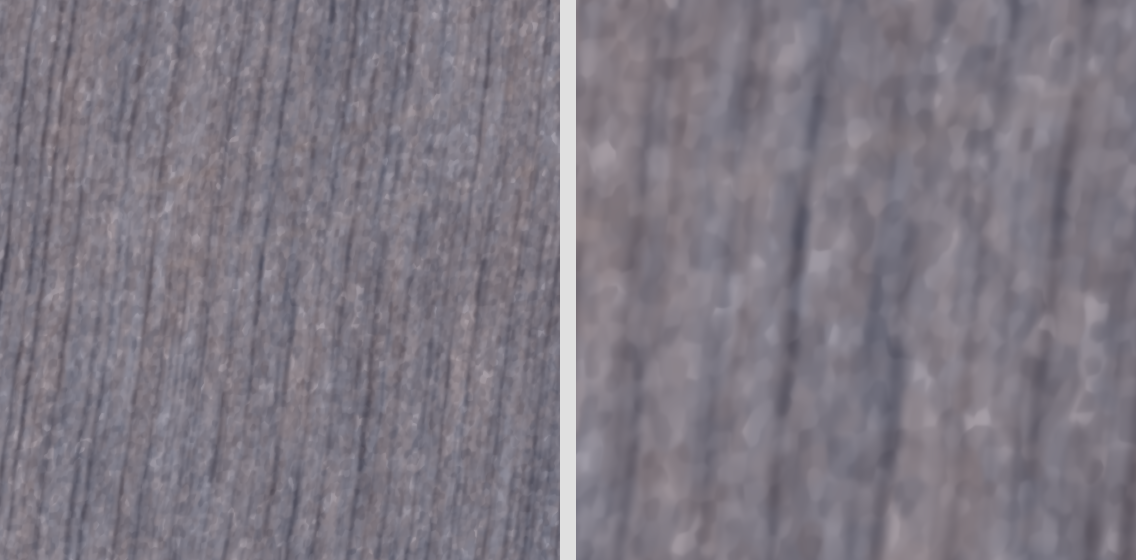
Left, the full canvas; right, a detail of the centre.
Reproduce this texture procedurally as a WebGL 2 fragment shader.

```glsl
#version 300 es
precision highp float;

uniform vec2 u_resolution;
out vec4 fragColor;

// Palette
const vec3 BASE_COLOR = vec3(0.507, 0.486, 0.525);
const vec3 LIGHT_AXIS = vec3(1.0, 0.97, 0.94);
const vec3 WARM_AXIS = vec3(1.0, 0.1, -0.6);
const vec3 SCRATCH_COLOR = vec3(0.535, 0.495, 0.51);

// Grooves, in canvas units
const float LEAN = 0.125;
const float MAIN_COUNT = 23.0;
const float MAIN_WIDTH = 0.0046;
const float MAIN_DEPTH = 0.105;
const float FINE_COUNT = 41.0;
const float FINE_WIDTH = 0.0034;
const float FINE_DEPTH = 0.045;

// Grain cells per canvas and their contrast
const vec2 SPECK_FREQ = vec2(125.0, 95.0);
const vec2 GRAIN_FREQ = vec2(78.0, 50.0);
const vec2 STRAND_FREQ = vec2(44.0, 4.5);
const vec2 PATCH_FREQ = vec2(9.0, 4.0);
const float SPECK_GAIN = 0.036;
const float GRAIN_GAIN = 0.042;
const float STRAND_GAIN = 0.032;
const float PATCH_GAIN = 0.018;
const float TINT_GAIN = 0.016;

// Faint diagonal scratches
const int SCRATCH_COUNT = 2;
const vec2 SCRATCH_START = vec2(0.25, 0.66);
const vec2 SCRATCH_STEP = vec2(0.06, -0.135);
const vec2 SCRATCH_SPAN = vec2(0.76, 0.205);
const float SCRATCH_WIDTH = 0.011;

vec2 hash2(vec2 p) {
    vec3 q = fract(p.xyx * vec3(0.1031, 0.1030, 0.0973));
    q += dot(q, q.yzx + 33.33);
    return fract((q.xx + q.yz) * q.zy);
}

// Soft cellular noise: two independent values in -1..1
vec2 cellNoise(vec2 p) {
    vec2 cell = floor(p);
    vec2 sum = vec2(0.0);
    float total = 0.0;
    for (int y = -1; y <= 1; y++) {
        for (int x = -1; x <= 1; x++) {
            vec2 id = cell + vec2(x, y);
            vec2 offset = id + 0.1 + 0.8 * hash2(id) - p;
            float weight = exp(-6.0 * dot(offset, offset));
            sum += weight * (2.0 * hash2(id + 71.7) - 1.0);
            total += weight;
        }
    }
    return sum / total;
}

// Darkness of jittered vertical grooves that fade in and out along their length
float grooves(vec2 p, float count, float width, float seed) {
    float cell = floor(p.x * count);
    float dark = 0.0;
    for (int k = -1; k <= 1; k++) {
        float id = cell + float(k);
        vec2 rnd = hash2(vec2(id, seed));
        float fade = cellNoise(vec2(id * 5.0 + seed, p.y * 7.0)).x;
        float center = (id + 0.18 + 0.64 * rnd.x) / count;
        float spread = width * (0.75 + 0.5 * rnd.y + 0.2 * fade);
        float d = (p.x - center) / spread;
        float strength = clamp(0.35 + 0.5 * rnd.y + 0.5 * fade, 0.08, 1.0);
        dark = max(dark, strength * exp(-d * d));
    }
    return dark;
}

// Coverage of the diagonal scratches
float scratches(vec2 p) {
    float cover = 0.0;
    for (int i = 0; i < SCRATCH_COUNT; i++) {
        vec2 rel = p - SCRATCH_START - SCRATCH_STEP * float(i);
        float along = dot(rel, SCRATCH_SPAN) / dot(SCRATCH_SPAN, SCRATCH_SPAN);
        float d = length(rel - SCRATCH_SPAN * clamp(along, 0.0, 1.0)) / SCRATCH_WIDTH;
        float fade = 0.75 - 0.3 * along + 0.2 * sin(along * 21.0 + float(i) * 2.0);
        cover = max(cover, clamp(fade, 0.0, 1.0) * exp(-d * d));
    }
    return cover;
}

void main() {
    vec2 uv = gl_FragCoord.xy / u_resolution.y;

    // Leaning, slightly wavy fibre coordinates
    vec2 fibre = vec2(uv.x - LEAN * uv.y, uv.y);
    fibre.x += 0.0030 * sin(uv.y * 9.0 + uv.x * 5.0);
    fibre.x += 0.0010 * sin(uv.y * 41.0 + uv.x * 37.0);

    vec2 speck = cellNoise(fibre * SPECK_FREQ + 13.0);
    vec2 grain = cellNoise(fibre * GRAIN_FREQ + 37.0);
    vec2 strand = cellNoise(fibre * STRAND_FREQ + 59.0);
    vec2 patches = cellNoise(fibre * PATCH_FREQ + 83.0);
    float scratch = scratches(uv);

    // Surface tone and warm-cool drift
    float tone = SPECK_GAIN * speck.x + GRAIN_GAIN * grain.x
               + STRAND_GAIN * strand.x + PATCH_GAIN * patches.x;
    tone += 0.05 * smoothstep(0.35, 1.0, grain.x) * smoothstep(0.0, 0.9, speck.x);
    float tint = TINT_GAIN * (0.6 * grain.y + 0.7 * strand.y + 0.5 * patches.y);

    // Grooves are partly filled where scratches cross them
    float dark = MAIN_DEPTH * grooves(fibre, MAIN_COUNT, MAIN_WIDTH, 5.0)
               + FINE_DEPTH * grooves(fibre, FINE_COUNT, FINE_WIDTH, 19.0);
    tone -= dark * (1.0 - 0.6 * scratch);

    vec3 color = mix(BASE_COLOR, SCRATCH_COLOR, 0.6 * scratch);
    color += LIGHT_AXIS * tone + WARM_AXIS * tint;
    fragColor = vec4(color, 1.0);
}
```
